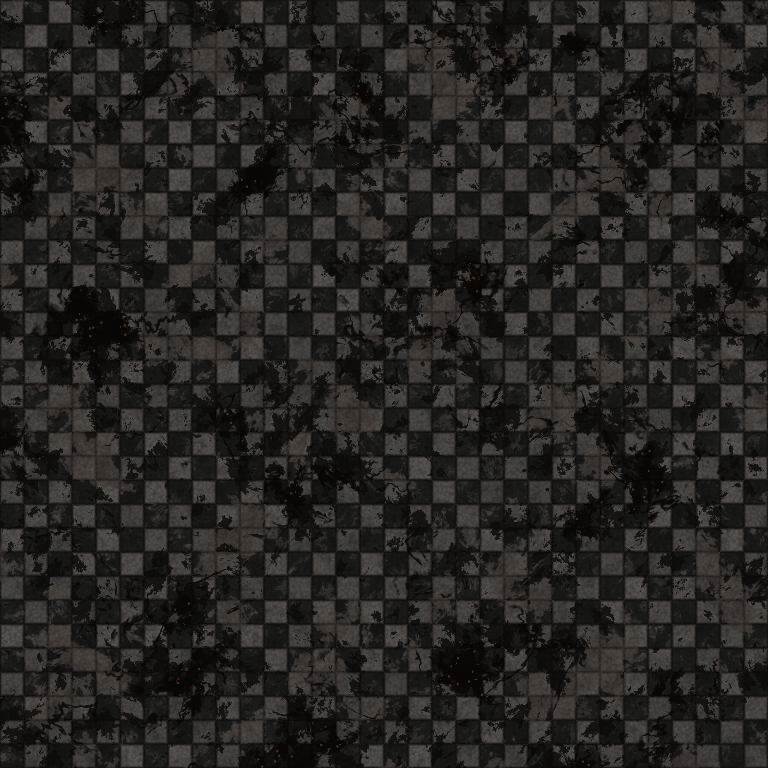
Reproduce this pattern procedurally as a three.js fragment shader.

```glsl
// Worn checkerboard of 32 by 32 small stone tiles with grime, dusty film, cracks and rust flecks.
varying vec2 vUv;

const float TILES = 32.0;
const vec3 PALE_STONE = vec3(0.275, 0.265, 0.255);
const vec3 DARK_STONE = vec3(0.095, 0.095, 0.092);
const vec3 FILM = vec3(0.27, 0.243, 0.225);
const vec3 GRIME = vec3(0.040, 0.038, 0.033);
const vec3 GROUT = vec3(0.075, 0.064, 0.055);
const vec3 SOOT = vec3(0.030, 0.022, 0.016);
const vec3 RUST = vec3(0.36, 0.22, 0.12);

vec2 hash2(vec2 p) {
  vec3 q = fract(p.xyx * vec3(0.1031, 0.1030, 0.0973));
  q += dot(q, q.yzx + 33.33);
  return fract((q.xx + q.yz) * q.zy);
}

// Distances to the nearest and second nearest scattered points.
vec2 cellular(vec2 p) {
  vec2 cell = floor(p);
  vec2 nearest = vec2(8.0);
  for (int y = -1; y <= 1; y++) {
    for (int x = -1; x <= 1; x++) {
      vec2 neighbour = cell + vec2(float(x), float(y));
      float d = length(neighbour + hash2(neighbour) - p);
      nearest = d < nearest.x ? vec2(d, nearest.x) : vec2(nearest.x, min(nearest.y, d));
    }
  }
  return nearest;
}

// Warped, turned octaves of crossed sines, roughly -1 to 1.
float layeredSines(vec2 p, float gain) {
  mat2 turn = mat2(0.80, 0.60, -0.60, 0.80);
  float sum = 0.0;
  float amplitude = 0.8;
  for (int i = 0; i < 6; i++) {
    p += 0.6 * sin(p.yx * vec2(0.61, 0.83) + vec2(1.7, 4.1));
    sum += amplitude * sin(p.x) * sin(p.y);
    p = turn * p * 1.9 + vec2(3.7, 8.3);
    amplitude *= gain;
  }
  return sum;
}

// Stone colour of one tile, alternating pale and dark.
vec3 stone(vec2 tile, float mottle) {
  float pale = mod(tile.x + tile.y, 2.0);
  float tone = 0.88 + 0.24 * hash2(tile + 5.0).x;
  return mix(DARK_STONE, PALE_STONE, pale) * tone * (1.0 + 0.14 * mottle);
}

// Joint coverage from the distance to the tile edge, in tile widths.
float joint(vec2 inTile, float halfWidth) {
  vec2 edge = 0.5 - abs(inTile - 0.5);
  return 1.0 - smoothstep(halfWidth * 0.4, halfWidth * 2.2, min(edge.x, edge.y));
}

// Broken vein lines along the borders of warped cells.
float cracks(vec2 p, float width) {
  vec2 warp = 0.28 * vec2(layeredSines(p * 2.3, 0.6), layeredSines(p * 2.3 + 17.0, 0.6));
  vec2 d = cellular(p + warp);
  return 1.0 - smoothstep(width * 0.3, width, d.y - d.x);
}

void main() {
  vec2 grid = vUv * TILES;
  vec2 tile = floor(grid);
  vec2 inTile = fract(grid);
  vec2 tileShift = hash2(tile) * 40.0;

  // Wear at canvas scale, tile scale and grain scale.
  float broad = layeredSines(vUv * 15.0 + 2.0, 0.65);
  float patches = layeredSines(vUv * 19.0 + 31.0, 0.65);
  float blotch = layeredSines(grid * 1.5 + 11.0, 0.68);
  float mottle = layeredSines(grid * 3.2 + tileShift, 0.75);
  float grain = cellular(grid * 7.0).x;

  vec3 color = stone(tile, mottle);

  // Pale dust scuffs, then a warm film that hides the checks.
  float dust = smoothstep(0.25, 0.95, mottle + 0.3 * blotch);
  color = mix(color, vec3(0.215, 0.210, 0.202), 0.55 * dust);
  float film = smoothstep(0.28, 0.55, 0.65 * patches + 0.45 * blotch + 0.15 * mottle);
  color = mix(color, FILM * (0.95 + 0.10 * mottle), 0.8 * film);

  // Dark joints, fainter beneath the film.
  float seam = joint(inTile, 0.045);
  color = mix(color, GROUT, seam * (0.78 - 0.38 * film));

  // Ragged grime, shifted a little from tile to tile.
  float dirt = 0.42 * broad - 0.55 * blotch + 0.38 * mottle + 0.12 * (hash2(tile + 9.0).y - 0.5);
  float grime = smoothstep(0.27, 0.50, dirt);
  color = mix(color, GRIME, 0.85 * grime);

  // Sooty hollows and cracks gather in the dirtiest areas.
  float hollow = smoothstep(0.62, 0.88, 0.75 * broad - 0.35 * patches + 0.22 * mottle);
  float vein = cracks(vUv * 9.0, 0.055) * smoothstep(-0.05, 0.45, broad + 0.4 * blotch);
  color = mix(color, SOOT, max(0.85 * hollow, 0.85 * vein));

  // Fine grain and sparse rust flecks.
  color *= 1.13 - 0.28 * grain;
  vec2 fleckGrid = grid * 3.0;
  float fleck = 1.0 - smoothstep(0.08, 0.22, cellular(fleckGrid).x);
  float rare = step(0.72, hash2(floor(fleckGrid) + 3.0).x);
  color = mix(color, RUST, 0.8 * fleck * rare * max(hollow, 0.4 * vein));

  gl_FragColor = vec4(color, 1.0);
}
```
